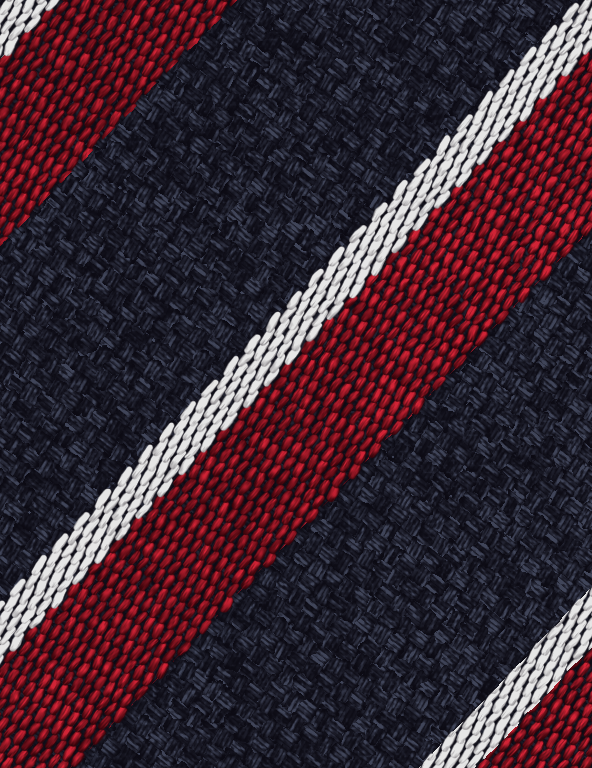
Give the GLSL for this texture, as a Shadertoy shader.

```glsl
// Woven diagonal stripes: navy basket weave crossed by paired white and red twill bands.

// Lengths are in canvas heights, angles in radians.
const float SLOPE = 1.04;          // steepness of the stripes
const float PERIOD = 0.781;        // vertical distance between repeats
const float OFFSET = 0.003;        // start of the first white band
const float WHITE_END = 0.078;     // white band ends, red begins
const float RED_END = 0.317;       // red band ends, navy begins
const vec2 STITCH_PITCH = vec2(0.0201, 0.0135);
const float STAGGER = 0.13;        // column shift that lines rows up with the stripe
const float COLUMN_ANGLE = 1.15;
const float STITCH_TILT = -0.20;
const float EDGE_CUT = 0.35;       // 0 keeps whole stitches at band edges, 1 cuts them
const vec2 WHITE_SIZE = vec2(0.0110, 0.0050);  // half length, radius
const vec2 RED_SIZE = vec2(0.0074, 0.0053);
const float BASKET_CELL = 0.023;
const float BASKET_ANGLE = -0.60;
const float BASKET_THREADS = 4.0;

const vec3 INK = vec3(0.045, 0.040, 0.075);
const vec3 NAVY_LIGHT = vec3(0.25, 0.27, 0.35);
const vec3 RED_DARK = vec3(0.22, 0.015, 0.04);
const vec3 RED_LIGHT = vec3(0.82, 0.14, 0.21);
const vec3 GREY = vec3(0.42, 0.40, 0.42);
const vec3 WHITE = vec3(0.90, 0.90, 0.90);

float hash(vec2 p) {
    vec3 h = fract(p.xyx * 0.1031);
    h += dot(h, h.yzx + 33.33);
    return fract((h.x + h.y) * h.z);
}

float noise(vec2 p) {
    vec2 i = floor(p), f = fract(p);
    f = f * f * (3.0 - 2.0 * f);
    return mix(mix(hash(i), hash(i + vec2(1, 0)), f.x),
               mix(hash(i + vec2(0, 1)), hash(i + vec2(1, 1)), f.x), f.y);
}

// Components of v in a frame rotated by angle a
vec2 turn(vec2 v, float a) {
    float c = cos(a), s = sin(a);
    return vec2(c * v.x + s * v.y, c * v.y - s * v.x);
}

// Position within one stripe repeat
float stripePosition(vec2 p) {
    return mod(1.0 - p.y + SLOPE * p.x - OFFSET, PERIOD);
}

// Navy ground: ragged blocks of fine threads in two directions
vec3 basketWeave(vec2 p, float light) {
    vec2 fray = vec2(noise(p * 160.0), noise(p * 160.0 + 40.0)) - 0.5;
    vec2 q = turn(p, BASKET_ANGLE) / BASKET_CELL;
    vec2 id = floor(q + 0.4 * fray);
    vec2 local = q - id - 0.5;
    float crossing = mod(id.x + id.y, 2.0);
    if (crossing > 0.5) local = local.yx;

    float lane = (local.y + 0.5) * BASKET_THREADS + 0.3 * local.x;
    float across = 2.0 * fract(lane) - 1.0;
    float strand = hash(id * 7.0 + floor(lane) * 3.1);
    float ends = 1.0 - smoothstep(0.30, 0.65, abs(local.x + 0.3 * (strand - 0.5)));
    float fibre = noise(vec2(local.x * 4.0, lane * 2.2) + id * 9.0);
    float speck = noise(p * 330.0);
    float glow = (1.0 - 0.7 * across * across) * ends;
    glow *= (0.2 + 0.8 * strand) * (0.3 + 1.3 * fibre);
    glow = glow * mix(1.0, 0.8, crossing) + 0.35 * speck * speck * speck;
    return mix(INK, NAVY_LIGHT, clamp(1.15 * pow(glow, 1.4) * light, 0.0, 1.0));
}

// White and red bands: staggered steep stitches, coloured by where they lie
vec3 addStitches(vec3 color, vec2 p, float light, float pixel) {
    vec2 q = turn(p, COLUMN_ANGLE);
    q += 0.0026 * (vec2(noise(p * 70.0), noise(p * 70.0 + 17.0)) - 0.5);
    vec2 cell = floor(q / STITCH_PITCH);
    for (int j = -1; j <= 1; j++)
    for (int i = -2; i <= 1; i++) {
        vec2 id = cell + vec2(i, j);
        vec2 center = (id + 0.5) * STITCH_PITCH;
        center.x += fract(id.y * STAGGER) * STITCH_PITCH.x;
        float band = stripePosition(turn(mix(center, q, EDGE_CUT), -COLUMN_ANGLE));
        if (band > RED_END) continue;

        bool isWhite = band < WHITE_END;
        vec2 size = isWhite ? WHITE_SIZE : RED_SIZE;
        float rnd = hash(id + 71.0);
        vec2 d = turn(q - center, STITCH_TILT + 0.2 * (rnd - 0.5));
        vec2 nearest = vec2(d.x - clamp(d.x, -size.x, size.x), d.y);
        float taper = 1.0 - 0.3 * abs(d.x) / (size.x + size.y);
        float radius = size.y * taper * (0.95 + 0.2 * rnd);
        float edge = length(nearest) / radius;
        float cover = 1.0 - smoothstep(-pixel, pixel, (edge - 1.0) * radius);

        // Rounded yarn with fine fibres, sinking into the cloth at its lower end
        float fibre = noise(vec2(d.x * 130.0, d.y * 560.0) + id * 5.0);
        float tuck = smoothstep(-size.x - size.y, size.x * 0.4, d.x);
        float shade = (1.0 - 0.8 * edge * edge + 0.2 * d.y / radius) * mix(0.35, 1.0, tuck);
        shade = shade * (0.7 + 0.35 * rnd) + 0.6 * (fibre - 0.5);
        vec3 yarn = isWhite
            ? mix(GREY, WHITE, clamp(shade * 1.2 + 0.4, 0.0, 1.0))
            : mix(RED_DARK, RED_LIGHT, pow(clamp(shade * light, 0.0, 1.0), 1.3));
        color = mix(color, yarn, cover);
    }
    return color;
}

void mainImage(out vec4 fragColor, in vec2 fragCoord) {
    float pixel = 1.0 / iResolution.y;
    vec2 p = fragCoord * pixel;

    // Soft sheen, brighter toward the right
    float light = 0.75 + 0.2 * noise(p * 3.0 + 5.0) + 0.22 * p.x;

    // Dim ground shows through between the band stitches
    float band = stripePosition(p);
    float inBand = 1.0 - smoothstep(RED_END - 0.005, RED_END + 0.005, band);
    vec3 color = mix(basketWeave(p, light), INK, 0.6 * inBand);
    color = addStitches(color, p, light, pixel);
    fragColor = vec4(color, 1.0);
}
```
